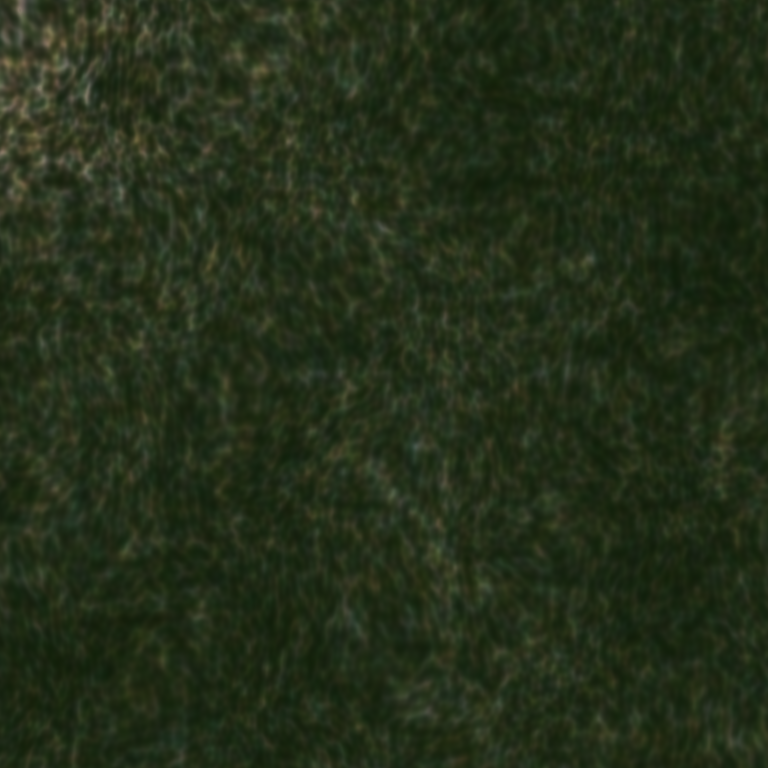
Reproduce this texture procedurally as a WebGL 2 fragment shader.

```glsl
#version 300 es
precision highp float;
// Dark mossy turf: soft, slightly upright grains in muted greens.
// Octaves of gradient noise give the grain, broad soft patches shift the
// exposure, and an exponential curve keeps highlights rare.
uniform vec2 u_resolution;
out vec4 fragColor;

const vec3 SHADE_GREEN = vec3(0.08, 0.13, 0.05);
const vec3 PALE_STRAW = vec3(0.35, 0.37, 0.27);

// Integer hash of a lattice cell, returned as a unit gradient.
vec2 cellGradient(ivec2 cell, uint seed) {
  uint h = uint(cell.x) * 1597334677u ^ uint(cell.y) * 3812015801u ^ seed * 2654435769u;
  h = (h ^ (h >> 16)) * 2146121005u;
  h = (h ^ (h >> 15)) * 2221713035u;
  h ^= h >> 16;
  float angle = float(h & 65535u) / 65536.0 * 6.28319;
  return vec2(cos(angle), sin(angle));
}

// Gradient noise, about -0.7 to 0.7.
float gradientNoise(vec2 p, uint seed) {
  ivec2 cell = ivec2(floor(p));
  vec2 f = fract(p);
  vec2 w = f * f * f * (f * (f * 6.0 - 15.0) + 10.0);
  float a = dot(cellGradient(cell, seed), f);
  float b = dot(cellGradient(cell + ivec2(1, 0), seed), f - vec2(1.0, 0.0));
  float c = dot(cellGradient(cell + ivec2(0, 1), seed), f - vec2(0.0, 1.0));
  float d = dot(cellGradient(cell + ivec2(1, 1), seed), f - vec2(1.0));
  return mix(mix(a, b, w.x), mix(c, d, w.x), w.y);
}

// Soft elliptical patch, 1 at its centre.
float softPatch(vec2 p, vec2 centre, vec2 radius) {
  vec2 q = (p - centre) / radius;
  return exp(-dot(q, q));
}

// Broad light and shade across the turf.
float broadLight(vec2 p, float paleArea) {
  float light = 0.12 + 1.75 * paleArea;
  light -= 1.10 * softPatch(p, vec2(0.16, 0.86), vec2(0.08, 0.05));
  light -= 0.75 * softPatch(p, vec2(0.95, 0.70), vec2(0.26, 0.24));
  light -= 0.50 * softPatch(p, vec2(0.08, 0.10), vec2(0.26, 0.22));
  light -= 0.40 * softPatch(p, vec2(0.82, 0.20), vec2(0.20, 0.18));
  light -= 0.60 * softPatch(p, vec2(0.00, 0.52), vec2(0.07, 0.08));
  light += 0.25 * softPatch(p, vec2(0.45, 0.62), vec2(0.30, 0.30));
  light += 0.9 * gradientNoise(p * 4.0, 1u);
  return light + 0.9 * gradientNoise(p * 10.0, 2u);
}

// Three octaves of upright grain.
float turfGrain(vec2 p) {
  vec2 frequency = vec2(25.0, 19.0);
  float amplitude = 1.2;
  float sum = 0.0;
  for (uint octave = 0u; octave < 3u; octave++) {
    sum += amplitude * gradientNoise(p * frequency + float(octave) * 7.3, 10u + octave);
    frequency *= 1.95;
    amplitude = octave == 0u ? 2.0 : 1.7;
  }
  return sum;
}

// Small olive, teal and brown shifts around neutral.
vec3 hueMottle(vec2 p) {
  float olive = gradientNoise(p * vec2(46.0, 36.0), 20u) + 0.6 * gradientNoise(p * 14.0, 21u);
  float brown = gradientNoise(p * vec2(58.0, 44.0), 22u);
  return 1.0 + vec3(0.20, 0.03, -0.22) * olive + vec3(0.16, -0.10, 0.12) * brown;
}

void main() {
  vec2 p = gl_FragCoord.xy / u_resolution;

  // Gentle bending so the grain direction wanders.
  vec2 bend = vec2(gradientNoise(p * 5.0, 30u), gradientNoise(p * 5.0, 31u));
  vec2 grainPoint = p + 0.03 * bend;

  // Exposure is lifted and the grain is stronger in the pale area.
  float paleArea = softPatch(p, vec2(0.0, 0.90), vec2(0.27, 0.22));
  float exposure = broadLight(p, paleArea) + (1.0 + 0.3 * paleArea) * turfGrain(grainPoint);
  float tone = clamp(0.326 * exp(0.46 * exposure) - 0.15, -0.12, 1.5);

  vec3 colour = mix(SHADE_GREEN, PALE_STRAW, tone) * hueMottle(grainPoint);
  colour *= mix(vec3(1.0), vec3(1.06, 0.98, 1.03), paleArea);
  fragColor = vec4(clamp(colour, 0.0, 1.0), 1.0);
}
```
